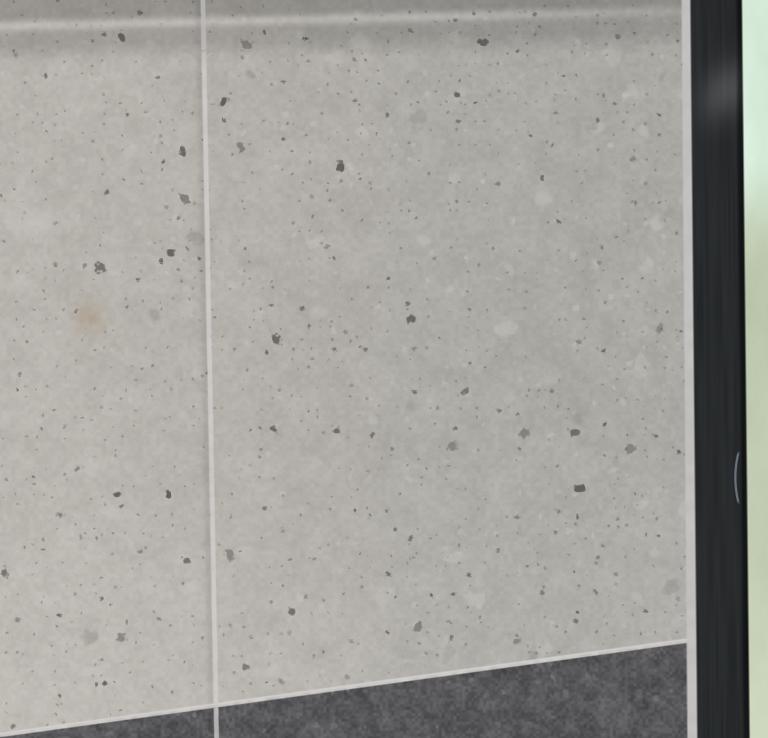
A WebGL 1 fragment shader for this texture:

```glsl
precision highp float;
// Speckled stone wall tiles with pale grout, a dark skirting and a black door frame.
uniform vec2 u_resolution;

// Lengths are fractions of the canvas width; edges are x at y = 0 plus drift per y.
const vec2 JOINT_EDGE = vec2(0.2820, -0.0185);
const vec2 SEAL_EDGE = vec2(0.8945, -0.0078);
const vec2 FRAME_EDGE = vec2(0.9075, -0.0094);
const vec2 OUTER_EDGE = vec2(0.9755, -0.0104);
const vec2 SKIRTING_LINE = vec2(0.0040, 0.1373);
const vec2 LEDGE_LINE = vec2(0.9265, 0.0220);
const float JOINT_HALF = 0.0031;
const float SKIRTING_HALF = 0.0030;

const vec3 STONE_LEFT = vec3(0.720, 0.705, 0.682);
const vec3 STONE_RIGHT = vec3(0.668, 0.660, 0.640);
const vec3 FLECK_COLOR = vec3(0.33, 0.32, 0.30);
const vec3 PALE_COLOR = vec3(0.78, 0.77, 0.75);
const vec3 STAIN_COLOR = vec3(0.66, 0.60, 0.50);
const vec3 GROUT_COLOR = vec3(0.82, 0.81, 0.80);
const vec3 SEAL_COLOR = vec3(0.755, 0.750, 0.745);
const vec3 SKIRTING_COLOR = vec3(0.345, 0.340, 0.350);
const vec3 FRAME_COLOR = vec3(0.155, 0.165, 0.172);
const vec3 MINT_COLOR = vec3(0.84, 0.92, 0.85);
const vec3 OLIVE_COLOR = vec3(0.74, 0.78, 0.68);

float hash(vec2 p) {
  vec3 q = fract(vec3(p.xyx) * 0.1031);
  q += dot(q, q.yzx + 33.33);
  return fract((q.x + q.y) * q.z);
}

float noise(vec2 p) {
  vec2 i = floor(p), f = fract(p);
  f = f * f * (3.0 - 2.0 * f);
  return mix(mix(hash(i), hash(i + vec2(1.0, 0.0)), f.x),
             mix(hash(i + vec2(0.0, 1.0)), hash(i + 1.0), f.x), f.y);
}

float fbm(vec2 p) {
  float sum = 0.0, gain = 0.5;
  for (int i = 0; i < 4; i++) {
    sum += gain * noise(p);
    p = p * 2.07 + 17.3;
    gain *= 0.5;
  }
  return sum / 0.9375;
}

// One ragged grain in a random share of the cells; radius and blur are canvas lengths.
float grains(vec2 p, float cells, float density, float radius, float blur) {
  vec2 g = p * cells, id = floor(g);
  vec2 center = 0.2 + 0.6 * vec2(hash(id + 3.7), hash(id + 41.2));
  vec2 d = (fract(g) - center) / cells;
  float tilt = 6.283 * hash(id + 9.1);
  d = mat2(cos(tilt), sin(tilt), -sin(tilt), cos(tilt)) * d;
  d.y *= 1.0 + 0.8 * hash(id + 77.0);
  float size = radius * (0.5 + 0.7 * hash(id + 23.0));
  float ragged = size * (noise(p / radius * 1.6) - 0.5);
  float shape = 1.0 - smoothstep(-blur, blur, length(d) + ragged - size);
  return shape * step(hash(id + 58.0), density) * (0.4 + 0.6 * hash(id + 14.0));
}

float blotch(vec2 p, vec2 center, vec2 radius) {
  vec2 d = (p - center) / radius;
  return exp(-dot(d, d)) * (0.55 + 0.9 * noise(p * 90.0));
}

float edgeX(vec2 edge, float y) { return edge.x + edge.y * y; }

vec3 stone(vec2 p, float px) {
  vec3 col = mix(STONE_LEFT, STONE_RIGHT, smoothstep(0.0, 0.8, p.x));
  col += 0.022 * (1.0 - smoothstep(0.05, 0.5, p.y));
  col += 0.050 * (fbm(p * 34.0) - 0.5) + 0.065 * (fbm(p * 170.0) - 0.5);
  // Pale and dark aggregate, coarse to fine
  col = mix(col, PALE_COLOR, 0.45 * grains(p + 0.31, 17.0, 0.35, 0.011, 0.004));
  col = mix(col, PALE_COLOR, 0.50 * grains(p + 0.67, 42.0, 0.22, 0.004, 0.002));
  col = mix(col, FLECK_COLOR, 0.22 * grains(p + 0.83, 9.0, 0.25, 0.011, 0.004));
  col = mix(col, FLECK_COLOR, 0.90 * grains(p + 0.12, 13.0, 0.26, 0.0062, 0.0008 + px));
  col = mix(col, FLECK_COLOR, 0.75 * grains(p + 0.45, 37.0, 0.20, 0.0029, 0.0006 + px));
  col = mix(col, FLECK_COLOR, 0.50 * grains(p + 0.91, 78.0, 0.22, 0.0017, 0.0005 + px));
  // Two large mineral patches
  col = mix(col, PALE_COLOR, 0.55 * blotch(p, vec2(0.045, 0.672), vec2(0.028, 0.016)));
  return mix(col, STAIN_COLOR, 0.50 * blotch(p, vec2(0.117, 0.549), vec2(0.019, 0.022)));
}

// Soft highlight over a shaded hollow near the top
vec3 ledge(vec3 col, vec2 p) {
  float h = p.y - edgeX(LEDGE_LINE, p.x);
  col *= 1.0 - 0.13 * smoothstep(-0.055, -0.020, h);
  col *= 1.0 - 0.06 * smoothstep(0.002, 0.014, h);
  float shine = exp(-pow(h / 0.0065, 2.0)) * (1.0 - 0.5 * smoothstep(0.55, 0.87, p.x));
  return col + 0.105 * shine;
}

vec3 skirting(vec2 p, float px) {
  vec3 col = SKIRTING_COLOR + 0.13 * (fbm(p * 70.0) - 0.5) + 0.09 * (noise(p * 260.0) - 0.5);
  return mix(col, vec3(0.52), 0.6 * grains(p + 0.2, 45.0, 0.28, 0.0040, 0.001 + px));
}

vec3 frame(vec2 p, float px) {
  float across = p.x - edgeX(FRAME_EDGE, p.y);
  vec3 col = FRAME_COLOR + 0.035 * (noise(vec2(across * 330.0, p.y * 9.0)) - 0.5);
  float glare = exp(-pow((p.y - 0.825 - 0.4 * across) / 0.037, 2.0));
  col += 0.14 * glare * smoothstep(-0.01, 0.045, across);
  col *= 1.0 - 0.5 * smoothstep(0.057, 0.064, across);
  // Thin curved scratch
  float bend = (p.y - 0.339) / 0.036;
  float scratch = abs(p.x - 0.9575 - 0.005 * bend * bend);
  float span = 1.0 - smoothstep(0.8, 1.0, abs(bend));
  return mix(col, vec3(0.48, 0.51, 0.56), 0.8 * span * (1.0 - smoothstep(0.0005, 0.0012 + px, scratch)));
}

vec3 outside(vec2 p) {
  vec3 col = mix(OLIVE_COLOR, MINT_COLOR, smoothstep(0.62, 0.76, p.y));
  col += 0.05 * (1.0 - smoothstep(0.05, 0.45, p.y));
  return col + 0.07 * (fbm(p * vec2(30.0, 14.0)) - 0.5);
}

void main() {
  vec2 p = gl_FragCoord.xy / u_resolution.x;
  float px = 1.0 / u_resolution.x;
  float floorLine = p.y - edgeX(SKIRTING_LINE, p.x);
  float joint = p.x - edgeX(JOINT_EDGE, p.y);

  // Wall, then skirting and joints
  vec3 col = ledge(stone(p, px), p);
  col = mix(skirting(p, px), col, smoothstep(-px, px, floorLine));
  col *= 1.0 - 0.07 * exp(-pow((joint + 0.006) / 0.005, 2.0));
  float dim = 1.0 - 0.10 * smoothstep(0.86, 0.91, p.y);
  float wear = 0.82 + 0.18 * noise(p * 120.0);
  float across = 1.0 - smoothstep(JOINT_HALF - px, JOINT_HALF + px, abs(joint));
  float along = 1.0 - smoothstep(SKIRTING_HALF - px, SKIRTING_HALF + px, abs(floorLine));
  col = mix(col, GROUT_COLOR * dim, max(across * 0.85, along) * wear);

  // Seal, frame and the bright gap beyond it
  float seal = p.x - edgeX(SEAL_EDGE, p.y);
  col = mix(col, SEAL_COLOR + 0.03 * (noise(p * 80.0) - 0.5), smoothstep(-px, 0.001 + px, seal));
  col = mix(col, frame(p, px), smoothstep(-px, 0.001 + px, p.x - edgeX(FRAME_EDGE, p.y)));
  col = mix(col, outside(p), smoothstep(-px, 0.001 + px, p.x - edgeX(OUTER_EDGE, p.y)));
  gl_FragColor = vec4(clamp(col, 0.0, 1.0), 1.0);
}
```
